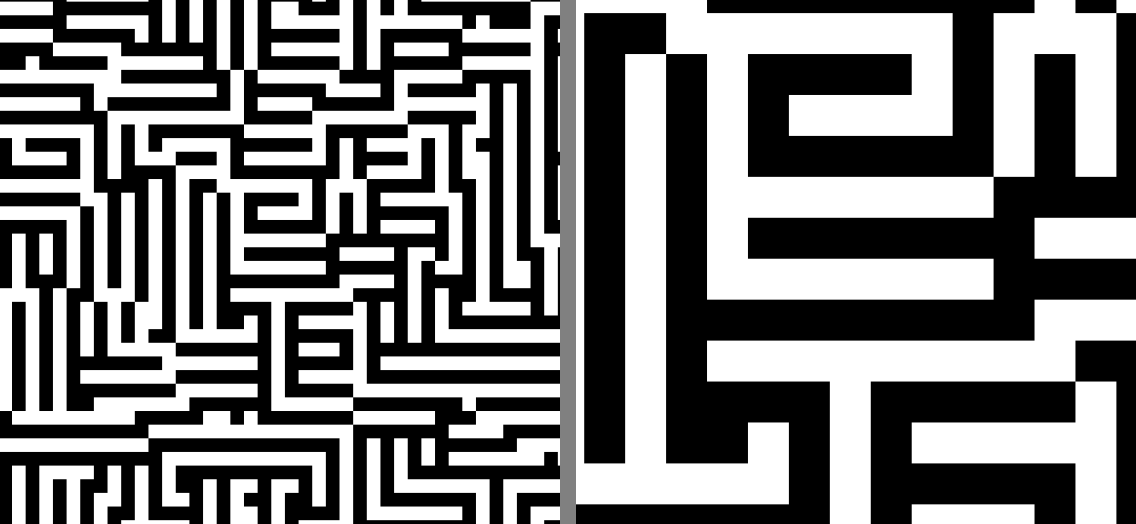
Left, the full canvas; right, a detail of the centre.
Reproduce this pattern procedurally as a WebGL 2 fragment shader.

```glsl
#version 300 es
precision highp float;
// Black and white labyrinth of one-cell stripes on a square grid.
// Each checkerboard half of the grid alternates in sign and is flipped by its own
// gradient noise: where the flips agree stripes are vertical, else horizontal.

#define ROWS 38.4                  // grid cells over the canvas height
#define GRID_SHIFT vec2(0.12, 0.72) // grid offset in cells
#define DOMAIN_SIZE 8.5            // cells per noise period
#define DETAIL_SIZE 3.7            // cells per period of the ragged detail
#define DETAIL_AMOUNT 0.32
#define EDGE_PIXELS 1.0            // width of the smoothed edge
#define SEED 17.0

uniform vec2 u_resolution;
out vec4 fragColor;

// Integer hash of a lattice point, as a unit gradient
vec2 gradientAt(vec2 corner, float layer) {
  ivec2 c = ivec2(corner);
  uint h = uint(c.x) * 374761393u + uint(c.y) * 668265263u
         + uint(layer + SEED) * 974634777u;
  h = (h ^ (h >> 15u)) * 739982445u;
  h = (h ^ (h >> 12u)) * 695872825u;
  h ^= h >> 16u;
  float angle = float(h & 65535u) * 6.28318 / 65536.0;
  return vec2(cos(angle), sin(angle));
}

float gradientNoise(vec2 p, float layer) {
  vec2 i = floor(p);
  vec2 f = p - i;
  vec2 u = f * f * f * (f * (f * 6.0 - 15.0) + 10.0);
  vec2 e = vec2(1.0, 0.0);
  float bottom = mix(dot(gradientAt(i, layer), f),
                     dot(gradientAt(i + e.xy, layer), f - e.xy), u.x);
  float top = mix(dot(gradientAt(i + e.yx, layer), f - e.yx),
                  dot(gradientAt(i + e.xx, layer), f - e.xx), u.x);
  return mix(bottom, top, u.y);
}

// Colour of a whole cell: 0 black, 1 white
float cellValue(vec2 cell) {
  float sublattice = mod(cell.x + cell.y, 2.0);
  vec2 p = cell + 0.37;
  float field = gradientNoise(p / DOMAIN_SIZE, sublattice)
              + DETAIL_AMOUNT * gradientNoise(p / DETAIL_SIZE, sublattice + 2.0);
  float flip = step(0.0, field);
  return mod(cell.x + flip, 2.0);
}

void main() {
  vec2 p = gl_FragCoord.xy / u_resolution.y * ROWS + GRID_SHIFT;

  // Blend the four nearest cells across a narrow edge
  vec2 cell = floor(p - 0.5);
  vec2 f = p - 0.5 - cell;
  float edgeWidth = EDGE_PIXELS * ROWS / u_resolution.y;
  vec2 w = clamp((f - 0.5) / edgeWidth + 0.5, 0.0, 1.0);
  float bottom = mix(cellValue(cell), cellValue(cell + vec2(1.0, 0.0)), w.x);
  float top = mix(cellValue(cell + vec2(0.0, 1.0)), cellValue(cell + 1.0), w.x);

  fragColor = vec4(vec3(mix(bottom, top, w.y)), 1.0);
}
```
